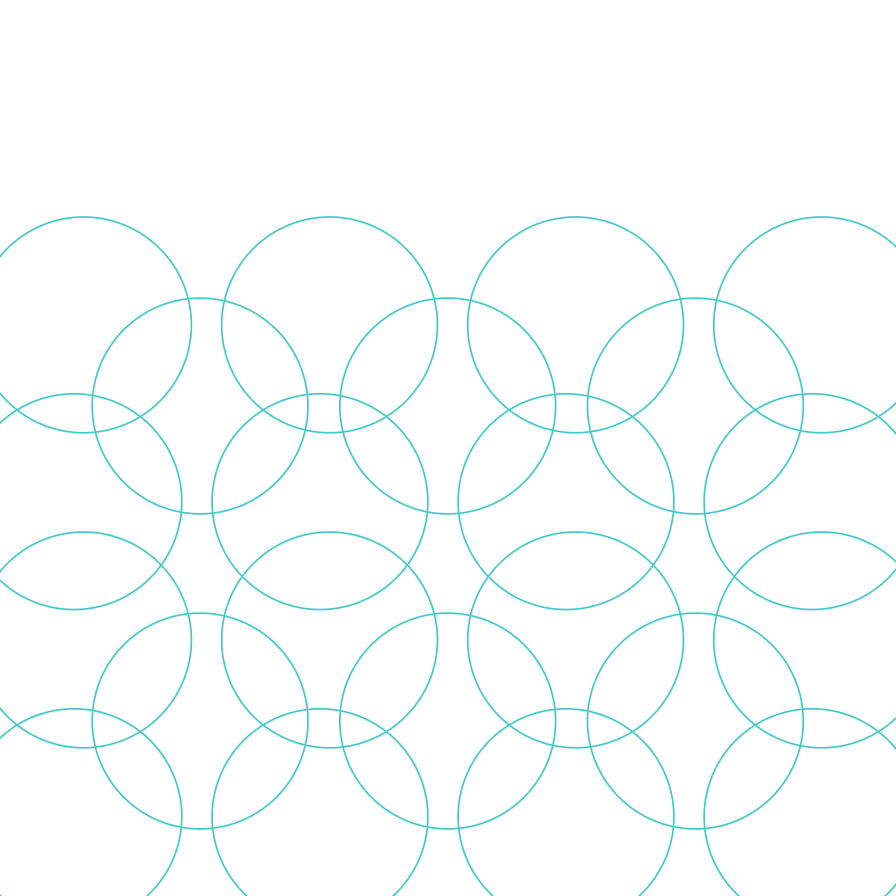
This pattern is drawn by a three.js fragment shader. Its source:

```glsl
// Thin turquoise circle outlines in three overlapping staggered grids on white.
varying vec2 vUv;

const vec3 PAPER = vec3(1.0);
const vec3 INK = vec3(0.25, 0.785, 0.795);
const float RADIUS = 0.1204;
const float LINE_WIDTH = 0.0019;
const float ROW_PITCH = 0.3516;

// Signed distance to the nearest circle of a finite grid growing right and down.
float circleGrid(vec2 p, vec2 first, vec2 pitch, vec2 count, float radius) {
  vec2 stride = vec2(pitch.x, -pitch.y);
  vec2 cell = clamp(floor((p - first) / stride + 0.5), vec2(0.0), count - 1.0);
  return length(p - first - cell * stride) - radius;
}

// Share of a pixel-wide interval that the stroke covers.
float strokeCoverage(float dist, float width, float pixel) {
  float inner = max(dist - 0.5 * pixel, -0.5 * width);
  float outer = min(dist + 0.5 * pixel, 0.5 * width);
  return clamp((outer - inner) / pixel, 0.0, 1.0);
}

void main() {
  float pixel = max(fwidth(vUv.y), 1e-5);

  // Upper, middle and lower rows of each band; the middle one has three circles.
  float upper = circleGrid(vUv, vec2(0.0932, 0.6374), vec2(0.2746, ROW_PITCH), vec2(4.0, 2.0), RADIUS);
  float middle = circleGrid(vUv, vec2(0.2233, 0.5469), vec2(0.2764, ROW_PITCH), vec2(3.0, 2.0), RADIUS);
  float lower = circleGrid(vUv, vec2(0.0825, 0.4401), vec2(0.2746, ROW_PITCH), vec2(4.0, 2.0), RADIUS);

  // Crossing lines merge without darkening.
  float nearest = min(min(abs(upper), abs(middle)), abs(lower));
  float ink = strokeCoverage(nearest, LINE_WIDTH, pixel);
  gl_FragColor = vec4(mix(PAPER, INK, ink), 1.0);
}
```
